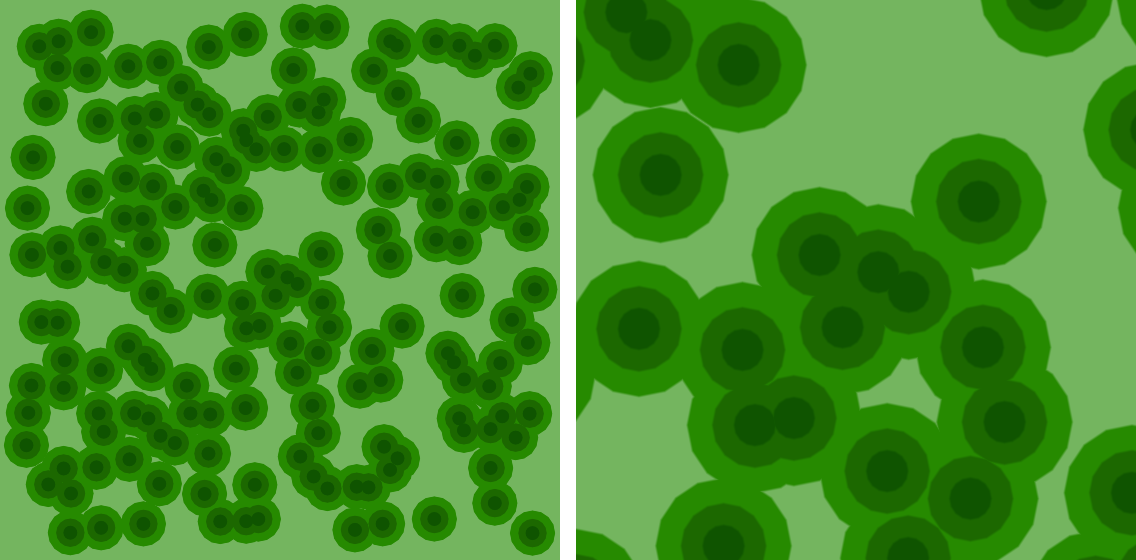
Left, the full canvas; right, a detail of the centre.
A three.js fragment shader for this pattern:

```glsl
// Scattered green rosettes: many-sided discs in three nested tones that merge where they overlap.
// A jittered grid, thinned in loose patches, places the centres; the nearest one sets the tone.
// The grid is inset by a margin, so every disc stays inside and the plain border tiles.

#define CELLS 18.0          // grid cells per side
#define MARGIN 0.041        // clear border around the centres
#define JITTER 0.85         // wander of a centre, in cells
#define DENSITY 0.53        // mean share of cells in use
#define PATCHINESS 0.13     // uneven thinning across the canvas
#define SIDES 16.0          // sides of each disc
#define OUTER_RADIUS 0.0404
#define MIDDLE_RADIUS 0.0254
#define CORE_RADIUS 0.0125
#define SOFTNESS 0.001      // half width of the smoothed edges

varying vec2 vUv;

const float TAU = 6.2831853;
const vec3 MEADOW = vec3(0.453, 0.710, 0.373);
const vec3 LEAF   = vec3(0.148, 0.540, 0.000);
const vec3 MOSS   = vec3(0.108, 0.408, 0.000);
const vec3 CORE   = vec3(0.058, 0.330, 0.000);

vec3 hash3(vec2 p) {
  vec3 q = fract(vec3(p.xyx) * vec3(0.1031, 0.1030, 0.0973));
  q += dot(q, q.yxz + 33.33);
  return fract((q.xxy + q.yzz) * q.zyx);
}

// Layered sines with whole periods, from about -1 to 1
float patches(vec2 p) {
  vec2 a = TAU * p;
  return 0.5 * sin(2.0 * a.x + a.y + 0.8) + 0.5 * sin(3.0 * a.y - a.x + 2.1);
}

// Distance measured so that a constant value traces a regular polygon
float polygonRadius(vec2 p) {
  float wedge = TAU / SIDES;
  float angle = mod(atan(p.y, p.x + 1e-6), wedge) - 0.5 * wedge;
  return length(p) * cos(angle) / cos(0.5 * wedge);
}

// Polygonal distance to the nearest centre in use
float nearestRosette(vec2 uv) {
  float cellSize = (1.0 - 2.0 * MARGIN) / CELLS;
  vec2 home = floor((uv - MARGIN) / cellSize);
  float nearest = 1.0;
  for (int j = -1; j <= 1; j++) {
    for (int i = -1; i <= 1; i++) {
      vec2 cell = home + vec2(float(i), float(j));
      bool inside = all(greaterThan(cell, vec2(-0.5))) && all(lessThan(cell, vec2(CELLS - 0.5)));
      vec3 rnd = hash3(cell + 7.0);
      float keep = DENSITY + PATCHINESS * patches(cell / CELLS);
      if (inside && rnd.z < keep) {
        vec2 centre = MARGIN + cellSize * (cell + 0.5 + JITTER * (rnd.xy - 0.5));
        nearest = min(nearest, polygonRadius(uv - centre));
      }
    }
  }
  return nearest;
}

float cover(float dist, float radius) {
  return 1.0 - smoothstep(radius - SOFTNESS, radius + SOFTNESS, dist);
}

void main() {
  float dist = nearestRosette(vUv);
  vec3 color = mix(MEADOW, LEAF, cover(dist, OUTER_RADIUS));
  color = mix(color, MOSS, cover(dist, MIDDLE_RADIUS));
  color = mix(color, CORE, cover(dist, CORE_RADIUS));
  gl_FragColor = vec4(color, 1.0);
}
```
